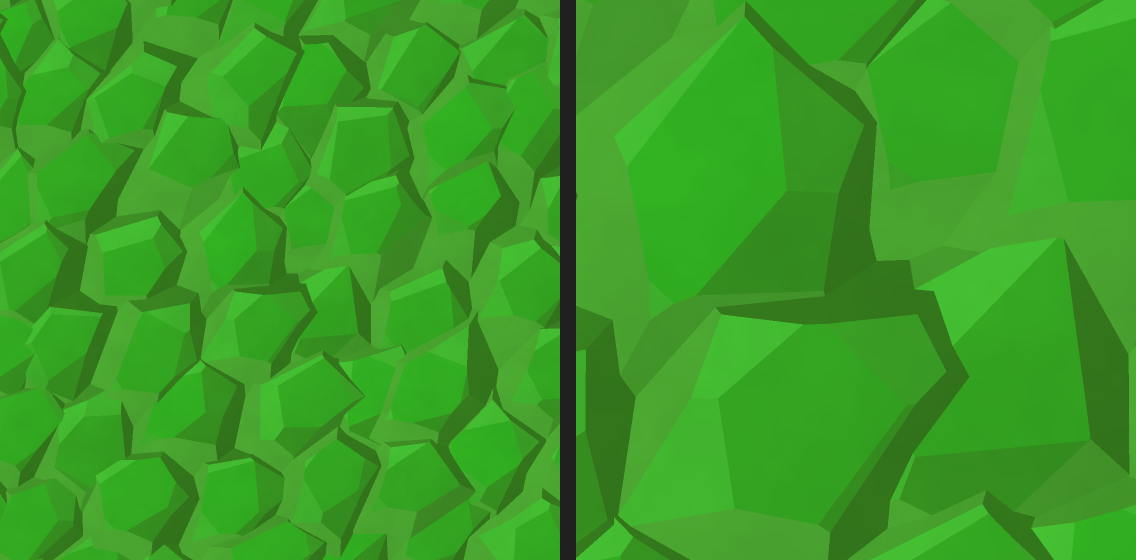
Left: the whole. Right: its middle third, enlarged.
A Shadertoy shader for this background:

```glsl
// Bed of faceted green stones: tilted caps, bevelled rims and slanting olive walls.

const float STONES_ACROSS = 6.2;   // stones per canvas height
const float ROW_HEIGHT = 0.88;     // row spacing in stone units
const vec2 JITTER = vec2(0.52, 0.44);
const vec2 GRAIN = vec2(0.616, 0.788);   // direction in which the bed is drawn out
const vec2 STRETCH = vec2(1.15, 0.88);   // scale along and across the grain
const float HEIGHT_SPREAD = 0.38;
const float CAP_TILT = 0.20;
const int BEVELS = 4;
const int SIDES = 5;
const float BEVEL_START = 1.39;    // first facet direction, in facet steps
const float WALL_START = -0.42;
const float TURN_SPREAD = 0.6;
const int SAMPLES = 2;             // antialiasing grid per axis
const vec2 RIM_LIGHT = vec2(-0.78, 0.62);
const vec2 WALL_LIGHT = vec2(-0.94, -0.34);
const vec2 WALL_LEAN = vec2(0.3, 0.9);   // walls facing against this slope gently

const vec3 CAP_SHADE = vec3(0.208, 0.615, 0.128);
const vec3 CAP_LIT = vec3(0.192, 0.680, 0.128);
const vec3 RIM_SHADE = vec3(0.208, 0.560, 0.120);
const vec3 RIM_LIT = vec3(0.262, 0.728, 0.190);
const vec3 WALL_SHADE = vec3(0.200, 0.465, 0.108);
const vec3 WALL_LIT = vec3(0.290, 0.645, 0.188);

const float CAP = 0.0;
const float BEVEL = 1.0;
const float WALL = 2.0;

struct Facet {
    float height;
    float kind;
    vec2 facing;   // downhill direction
    vec2 local;    // position relative to the stone centre
    float tone;
};

vec3 hash3(vec3 p) {
    p = fract(p * vec3(0.1031, 0.1030, 0.0973));
    p += dot(p, p.yxz + 33.33);
    return fract((p.xxy + p.yxx) * p.zyx);
}

float valueNoise(vec2 p) {
    vec2 i = floor(p), f = fract(p);
    f = f * f * (3.0 - 2.0 * f);
    float a = hash3(vec3(i, 91.0)).x;
    float b = hash3(vec3(i + vec2(1, 0), 91.0)).x;
    float c = hash3(vec3(i + vec2(0, 1), 91.0)).x;
    float d = hash3(vec3(i + vec2(1, 1), 91.0)).x;
    return mix(mix(a, b, f.x), mix(c, d, f.x), f.y);
}

// Direction of facet k around a stone, with uneven spacing.
vec2 facetDirection(int k, int count, float turn, float wobble) {
    float angle = 6.2832 * (float(k) + turn + 0.5 * (wobble - 0.5)) / float(count);
    return vec2(cos(angle), sin(angle));
}

// A stone is the lowest of its cap, bevel and wall planes.
Facet stone(vec2 p, vec2 cell, vec3 seed) {
    vec2 tilt = CAP_TILT * (hash3(vec3(cell, 7.0)).xy - 0.5);
    float base = HEIGHT_SPREAD * seed.z;
    vec2 turn = TURN_SPREAD * (seed.xy - 0.5) + vec2(WALL_START, BEVEL_START);
    Facet f = Facet(base + dot(tilt, p), CAP, -tilt, p, seed.x);
    for (int k = 0; k < BEVELS; k++) {
        vec3 r = hash3(vec3(cell, 20.0 + float(k)));
        vec2 dir = facetDirection(k, BEVELS, turn.y, r.x);
        float h = base - mix(0.25, 0.5, r.z) * (dot(p, dir) - mix(0.22, 0.42, r.y));
        if (h < f.height) f = Facet(h, BEVEL, dir, p, r.z);
    }
    for (int k = 0; k < SIDES; k++) {
        vec3 r = hash3(vec3(cell, 40.0 + float(k)));
        vec2 dir = facetDirection(k, SIDES, turn.x, r.x);
        float steepness = 2.1 + dot(dir, WALL_LEAN);
        float h = base - steepness * (dot(p, dir) - mix(0.32, 0.46, r.y));
        if (h < f.height) f = Facet(h, WALL, dir, p, r.z);
    }
    return f;
}

// The visible surface is the highest stone at each point.
Facet stoneBed(vec2 p) {
    Facet top = Facet(-1e3, CAP, vec2(0), vec2(0), 0.0);
    float row = floor(p.y / ROW_HEIGHT);
    for (int j = -2; j <= 2; j++) {
        float y = row + float(j);
        float shift = 0.5 * mod(y, 2.0);
        for (int i = -2; i <= 2; i++) {
            vec2 cell = vec2(floor(p.x - shift) + float(i), y);
            vec2 offset = (hash3(vec3(cell + 50.0, 5.0)).xy - 0.5) * JITTER;
            vec2 local = p - (cell + 0.5) * vec2(1.0, ROW_HEIGHT) - vec2(shift, 0) - offset;
            if (dot(local, local) > 1.7) continue;
            Facet f = stone(local, cell + 50.0, hash3(vec3(cell + 50.0, 3.0)));
            if (f.height > top.height) top = f;
        }
    }
    return top;
}

vec3 shade(vec2 p) {
    vec2 across = vec2(GRAIN.y, -GRAIN.x);
    Facet f = stoneBed(GRAIN * dot(p, GRAIN) / STRETCH.x + across * dot(p, across) / STRETCH.y);
    float wall = dot(f.facing, WALL_LIGHT) + 0.4 * (f.tone - 0.5);
    float rim = dot(f.facing, RIM_LIGHT) + 0.3 * (f.tone - 0.5);
    float cap = 0.6 + 3.5 * dot(f.facing, RIM_LIGHT) + 0.3 * (f.tone - 0.5);
    vec3 col = mix(WALL_SHADE, WALL_LIT, smoothstep(-0.65, 0.35, wall));
    if (f.kind == BEVEL) col = mix(RIM_SHADE, RIM_LIT, smoothstep(-0.9, 0.9, rim));
    if (f.kind == CAP) col = mix(CAP_SHADE, CAP_LIT, clamp(cap, 0.0, 1.0));
    // Gentle gradient across each stone and faint mottling
    float mottle = valueNoise(p * 4.0) + 0.4 * valueNoise(p * 15.0) - 0.7;
    return col * (1.0 + 0.05 * dot(f.local, RIM_LIGHT) + 0.04 * mottle);
}

void mainImage(out vec4 fragColor, in vec2 fragCoord) {
    vec3 sum = vec3(0);
    for (int s = 0; s < SAMPLES * SAMPLES; s++) {
        vec2 sub = (vec2(s % SAMPLES, s / SAMPLES) + 0.5) / float(SAMPLES) - 0.5;
        sum += shade((fragCoord + sub) / iResolution.y * STONES_ACROSS);
    }
    fragColor = vec4(sum / float(SAMPLES * SAMPLES), 1.0);
}
```
